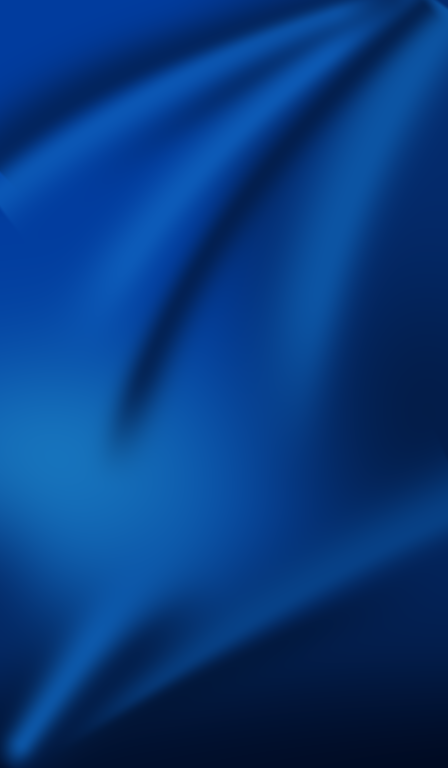
Write a Shadertoy shader that draws this background.

```glsl
// Draped blue satin: a soft base gradient and wide glows, overlaid with folds.
// Each fold is a quadratic curve whose colour fades as an uneven Gaussian,
// with its own softness on either side and a taper along its length.

const float ASPECT = 0.582;
const int STEPS = 28;

const vec3 ROYAL = vec3(0.005, 0.235, 0.62);
const vec3 DEEP = vec3(0.015, 0.17, 0.43);
const vec3 NAVY = vec3(0.01, 0.105, 0.27);
const vec3 INK = vec3(0.0, 0.035, 0.12);
const vec3 SKY = vec3(0.095, 0.47, 0.75);
const vec3 AZURE = vec3(0.055, 0.375, 0.74);
const vec3 STEEL = vec3(0.05, 0.345, 0.66);

// Canvas fractions to units with equal scale on both axes
vec2 toPlane(vec2 uv) {
    return uv * vec2(ASPECT, 1.0);
}

vec2 bezier(vec2 a, vec2 b, vec2 c, float t) {
    return mix(mix(a, b, t), mix(b, c, t), t);
}

// Signed distance to the curve (positive on its left) and position along it
vec2 curveCoords(vec2 p, vec2 a, vec2 b, vec2 c) {
    float nearest = 1e5, side = 1.0, along = 0.0;
    vec2 start = a;
    for (int i = 0; i < STEPS; i++) {
        vec2 end = bezier(a, b, c, float(i + 1) / float(STEPS));
        vec2 dir = end - start, rel = p - start;
        float h = clamp(dot(rel, dir) / dot(dir, dir), 0.0, 1.0);
        float d = length(rel - h * dir);
        if (d < nearest) {
            nearest = d;
            side = dir.x * rel.y - dir.y * rel.x < 0.0 ? -1.0 : 1.0;
            along = (float(i) + h) / float(STEPS);
        }
        start = end;
    }
    return vec2(side * nearest, along);
}

// widths: left, right, scale at the far end; fades: length at start and end
vec3 fold(vec3 base, vec2 uv, vec2 a, vec2 b, vec2 c,
          vec3 widths, vec2 fades, vec3 tint, float strength) {
    vec2 q = curveCoords(toPlane(uv), toPlane(a), toPlane(b), toPlane(c));
    float width = (q.x > 0.0 ? widths.x : widths.y) * mix(1.0, widths.z, q.y);
    float ends = smoothstep(0.0, fades.x, q.y) * smoothstep(0.0, fades.y, 1.0 - q.y);
    return mix(base, tint, strength * ends * exp(-q.x * q.x / (width * width)));
}

// Elliptical soft spot
vec3 glow(vec3 base, vec2 uv, vec2 centre, vec2 radius, vec3 tint, float strength) {
    vec2 q = (uv - centre) / radius;
    return mix(base, tint, strength * exp(-dot(q, q)));
}

// Broad light and shade of the cloth
vec3 cloth(vec2 uv) {
    vec3 col = mix(ROYAL, DEEP, smoothstep(0.35, 0.9, uv.x));
    col = mix(col, NAVY, smoothstep(0.36, 0.08, uv.y));
    col = glow(col, uv, vec2(0.95, 0.46), vec2(0.25, 0.19), NAVY, 0.9);
    col = glow(col, uv, vec2(0.62, 0.72), vec2(0.13, 0.16), DEEP, 0.7);
    col = glow(col, uv, vec2(0.30, 0.32), vec2(0.24, 0.15), STEEL, 0.75);
    col = glow(col, uv, vec2(0.10, 0.40), vec2(0.36, 0.15), SKY, 0.92);
    col = glow(col, uv, vec2(-0.05, 0.19), vec2(0.13, 0.13), DEEP * 0.9, 0.85);
    return mix(col, INK, smoothstep(0.17, -0.02, uv.y) * mix(0.55, 0.95, uv.x));
}

// Folds that fan out from the upper right corner
vec3 upperFolds(vec3 col, vec2 uv) {
    col = fold(col, uv, vec2(-0.02, 0.785), vec2(0.245, 0.94), vec2(0.87, 1.0),
               vec3(0.05, 0.03, 0.6), vec2(0.01, 0.1), NAVY, 0.72);
    col = fold(col, uv, vec2(0.15, 0.74), vec2(0.5, 0.89), vec2(0.92, 1.01),
               vec3(0.04, 0.03, 0.5), vec2(0.6, 0.05), NAVY, 0.55);
    col = fold(col, uv, vec2(-0.02, 0.74), vec2(0.42, 0.935), vec2(0.88, 1.005),
               vec3(0.024, 0.036, 0.5), vec2(0.01, 0.15), AZURE, 0.75);
    col = fold(col, uv, vec2(0.13, 0.49), vec2(0.36, 0.807), vec2(0.94, 1.006),
               vec3(0.05, 0.036, 0.4), vec2(0.3, 0.2), AZURE, 0.85);
    col = fold(col, uv, vec2(0.64, 0.37), vec2(0.655, 0.70), vec2(1.0, 0.99),
               vec3(0.06, 0.035, 0.5), vec2(0.55, 0.01), STEEL, 0.3);
    col = fold(col, uv, vec2(1.015, 0.987), vec2(0.665, 0.70), vec2(0.647, 0.362),
               vec3(0.042, 0.06, 0.85), vec2(0.01, 0.4), STEEL, 0.88);
    return fold(col, uv, vec2(0.24, 0.36), vec2(0.355, 0.69), vec2(0.97, 1.005),
                vec3(0.024, 0.032, 0.7), vec2(0.25, 0.02), NAVY, 0.82);
}

// Folds that gather in the lower left corner
vec3 lowerFolds(vec3 col, vec2 uv) {
    col = fold(col, uv, vec2(1.05, 0.342), vec2(0.587, 0.224), vec2(0.055, -0.01),
               vec3(0.028, 0.055, 0.4), vec2(0.01, 0.3), vec3(0.03, 0.27, 0.55), 0.85);
    col = fold(col, uv, vec2(1.03, 0.27), vec2(0.47, 0.134), vec2(0.09, -0.003),
               vec3(0.045, 0.025, 0.4), vec2(0.4, 0.05), NAVY * 0.75, 0.65);
    col = fold(col, uv, vec2(0.02, -0.01), vec2(0.18, 0.11), vec2(0.51, 0.245),
               vec3(0.02, 0.03, 1.5), vec2(0.05, 0.4), NAVY, 0.8);
    return fold(col, uv, vec2(0.01, -0.003), vec2(0.174, 0.14), vec2(0.45, 0.36),
                vec3(0.018, 0.015, 2.6), vec2(0.12, 0.5), STEEL * 1.06, 0.88);
}

void mainImage(out vec4 fragColor, in vec2 fragCoord) {
    vec2 uv = fragCoord / iResolution.xy;
    vec3 col = lowerFolds(upperFolds(cloth(uv), uv), uv);
    fragColor = vec4(clamp(col, 0.0, 1.0), 1.0);
}
```
